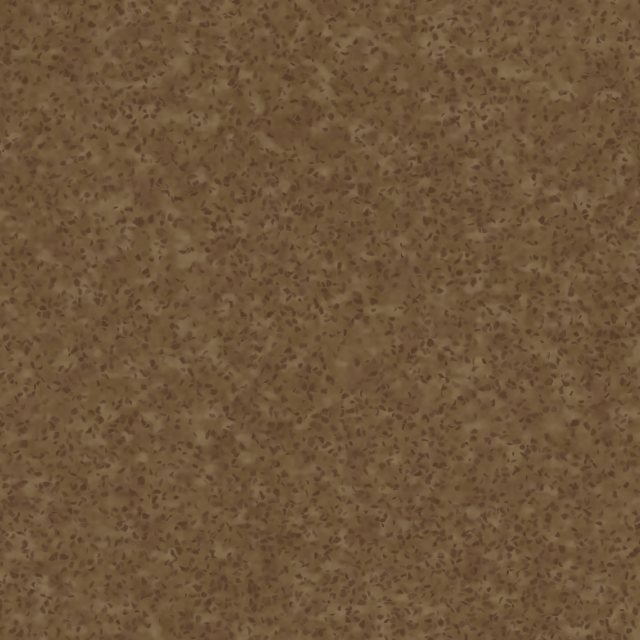
This texture is drawn by a Shadertoy shader. Its source:

```glsl
// Brown granular ground: soft dark specks scattered one per jittered cell,
// clumped by slow density noise, over an ochre base with pale flecks,
// plum-tinted patches and fine mottling.

const vec3 OCHRE = vec3(0.447, 0.346, 0.228);
const vec3 UMBER = vec3(0.325, 0.218, 0.142);
const vec3 PLUM  = vec3(0.375, 0.262, 0.205);
const vec3 PALE  = vec3(0.535, 0.450, 0.335);

const float SPECK_CELLS   = 84.0;  // cells across the canvas
const float SPECK_DENSITY = 0.72;  // mean chance of a speck in a cell
const float SPECK_CLUMP   = 0.90;  // how strongly the density varies
const float SPECK_WARP    = 0.50;  // outline wobble, in cells
const float FLECK_SCALE   = 50.0;
const float FLECK_AMOUNT  = 0.55;
const float MOTTLE_SCALE  = 75.0;
const float MOTTLE_DEPTH  = 0.085;
const float BROAD_DEPTH   = 0.030;

// Integer hash giving three values in 0..1
vec3 hash3(vec2 cell, uint seed) {
    uvec3 v = uvec3(uvec2(ivec2(cell)), seed) * 1664525u + 1013904223u;
    v.x += v.y * v.z; v.y += v.z * v.x; v.z += v.x * v.y;
    v ^= v >> 16u;
    v.x += v.y * v.z; v.y += v.z * v.x; v.z += v.x * v.y;
    return vec3(v >> 8u) / 16777216.0;
}

// Smooth value noise in 0..1
float noise(vec2 p, uint seed) {
    vec2 i = floor(p), f = fract(p);
    f = f * f * (3.0 - 2.0 * f);
    float a = hash3(i, seed).x;
    float b = hash3(i + vec2(1.0, 0.0), seed).x;
    float c = hash3(i + vec2(0.0, 1.0), seed).x;
    float d = hash3(i + vec2(1.0, 1.0), seed).x;
    return mix(mix(a, b, f.x), mix(c, d, f.x), f.y);
}

// Chance of a speck, uneven over both wide areas and small clumps
float speckChance(vec2 uv) {
    float clump = 0.5 * noise(uv * 7.0, 11u) + 0.5 * noise(uv * 26.0, 12u);
    return SPECK_DENSITY + SPECK_CLUMP * (clump - 0.5);
}

// x: speck coverage, y: plum share of the strongest speck
vec2 specks(vec2 uv) {
    vec2 p = uv * SPECK_CELLS;
    vec2 wobble = vec2(noise(p * 1.7, 21u), noise(p * 1.7, 22u)) - 0.5;
    p += SPECK_WARP * wobble;
    vec2 home = floor(p);
    vec2 best = vec2(0.0);
    for (int y = -1; y <= 1; y++) {
        for (int x = -1; x <= 1; x++) {
            vec2 cell = home + vec2(x, y);
            vec3 place = hash3(cell, 31u);
            vec3 look = hash3(cell, 32u);
            vec2 center = cell + place.xy;
            if (place.z > speckChance(center / SPECK_CELLS)) continue;

            // Slightly elongated disc, turned at random
            float angle = 6.2832 * look.x;
            vec2 axis = vec2(cos(angle), sin(angle));
            vec2 d = p - center;
            d = vec2(dot(d, axis) * 0.78, dot(d, vec2(-axis.y, axis.x)) * 1.2);
            float radius = mix(0.25, 0.46, look.y);
            float strength = mix(0.40, 1.0, look.z);
            float cover = strength * (1.0 - smoothstep(0.40, 1.35, length(d) / radius));
            if (cover > best.x) best = vec2(cover, fract(look.x * 7.0 + look.y));
        }
    }
    return best;
}

void mainImage(out vec4 fragColor, in vec2 fragCoord) {
    vec2 uv = fragCoord / min(iResolution.x, iResolution.y);

    // Base with broad shading and plum-tinted patches
    float broad = noise(uv * 5.0, 41u) - 0.5;
    vec3 color = OCHRE + BROAD_DEPTH * broad;
    float tint = smoothstep(0.45, 0.85, noise(uv * 38.0, 42u));
    color = mix(color, PLUM, 0.28 * tint);

    // Pale flecks, a little wider than tall
    vec2 fleckUv = uv * FLECK_SCALE * vec2(0.9, 1.2);
    float fleck = 0.65 * noise(fleckUv, 51u) + 0.35 * noise(fleckUv * 1.9, 52u);
    color = mix(color, PALE, FLECK_AMOUNT * smoothstep(0.50, 0.82, fleck));

    // Mottling in two octaves
    float mottle = 0.6 * noise(uv * MOTTLE_SCALE, 61u)
                 + 0.4 * noise(uv * MOTTLE_SCALE * 2.1, 62u) - 0.5;
    color += MOTTLE_DEPTH * mottle;

    // Dark specks
    vec2 speck = specks(uv);
    vec3 speckColor = mix(UMBER, PLUM, 0.65 * speck.y);
    color = mix(color, speckColor, 0.92 * speck.x);

    fragColor = vec4(color, 1.0);
}
```
